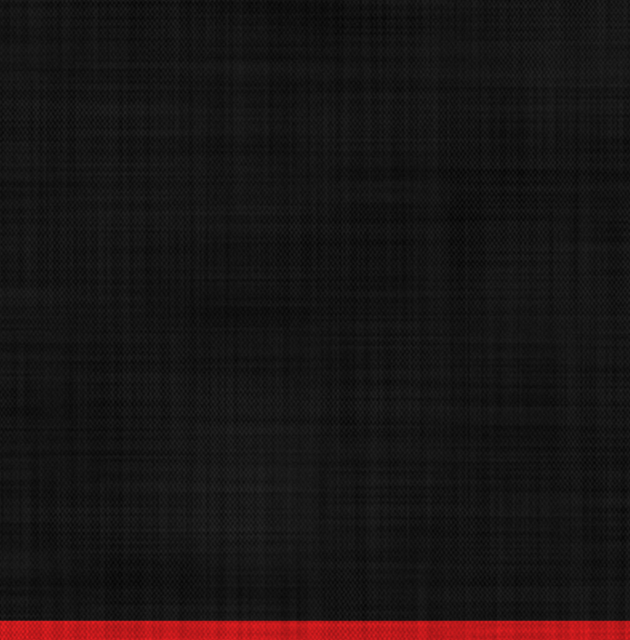
Give the GLSL for this texture, as a Shadertoy shader.

```glsl
const float TAU = 6.2831853;
const vec2 WEAVE_COUNT = vec2(142.0, 105.0);   // weave periods per canvas height
const vec2 THREAD_COUNT = vec2(284.0, 210.0);  // single threads per canvas height
const float BAND_HEIGHT = 0.030;
const vec3 CLOTH_COLOR = vec3(0.078);
const vec3 BAND_COLOR = vec3(0.76, 0.10, 0.11);
const float WEAVE_DEPTH = 0.30;
const float THREAD_DEPTH = 0.36;
const float GRAIN_DEPTH = 0.30;
const float CLOUD_DEPTH = 0.40;
const float BAND_CONTRAST = 0.34;

float hash(vec2 p) {
    vec3 q = fract(vec3(p.xyx) * 0.1031);
    q += dot(q, q.yzx + 33.33);
    return fract((q.x + q.y) * q.z);
}

float noise(vec2 p) {
    vec2 i = floor(p), f = fract(p);
    f = f * f * (3.0 - 2.0 * f);
    float low = mix(hash(i), hash(i + vec2(1.0, 0.0)), f.x);
    float high = mix(hash(i + vec2(0.0, 1.0)), hash(i + vec2(1.0, 1.0)), f.x);
    return mix(low, high, f.y);
}

float fbm(vec2 p) {
    float sum = 0.0, gain = 0.5;
    for (int i = 0; i < 4; i++) {
        sum += gain * noise(p);
        p = p * 2.03 + 17.1;
        gain *= 0.5;
    }
    return sum;
}

float blob(vec2 p, vec2 center, vec2 radius) {
    vec2 d = (p - center) / radius;
    return exp(-dot(d, d));
}

// Broad worn and shaded areas of the cloth
float shading(vec2 p) {
    float s = CLOUD_DEPTH * (fbm(p * 4.0 + 3.7) - 0.47);
    s -= 0.24 * blob(p, vec2(0.50, 0.96), vec2(0.12, 0.09));
    s -= 0.18 * blob(p, vec2(0.18, 0.94), vec2(0.10, 0.08));
    s -= 0.16 * blob(p, vec2(0.36, 0.49), vec2(0.10, 0.07));
    s -= 0.14 * blob(p, vec2(0.25, 0.09), vec2(0.16, 0.06));
    s -= 0.12 * blob(p, vec2(0.82, 0.70), vec2(0.16, 0.10));
    s += 0.16 * blob(p, vec2(0.93, 0.95), vec2(0.14, 0.10));
    s += 0.14 * blob(p, vec2(0.45, 0.23), vec2(0.22, 0.15));
    s += 0.10 * blob(p, vec2(0.20, 0.74), vec2(0.12, 0.12));
    s += 0.10 * blob(p, vec2(0.50, 0.73), vec2(0.10, 0.10));
    return s;
}

// Long uneven threads in both directions
float threads(vec2 p) {
    vec2 t = p * THREAD_COUNT;
    float warp = noise(vec2(t.x, p.y * 5.0)) - 0.5;
    float weft = noise(vec2(p.x * 5.0 + 40.0, t.y)) - 0.5;
    float streaks = noise(vec2(p.x * 70.0, p.y * 3.0 + 9.0))
                  + noise(vec2(p.x * 3.0 + 21.0, p.y * 60.0)) - 1.0;
    return warp + weft + 0.4 * streaks;
}

// Staggered beads where the threads cross
float weave(vec2 p) {
    vec2 wobble = vec2(noise(p * 23.0), noise(p * 23.0 + 51.0)) * 0.5;
    vec2 phase = TAU * (p * WEAVE_COUNT + wobble);
    float strength = 0.55 + 0.9 * noise(p * 11.0 + 8.0);
    return cos(phase.x) * cos(phase.y) * strength;
}

void mainImage(out vec4 fragColor, in vec2 fragCoord) {
    vec2 p = fragCoord / iResolution.y;
    float pixel = 1.0 / iResolution.y;

    // Fine relief of the fabric
    float grain = noise(p * 400.0) - 0.5;
    float relief = WEAVE_DEPTH * weave(p) + THREAD_DEPTH * threads(p) + GRAIN_DEPTH * grain;

    // Dark cloth above, red strip along the foot
    vec3 cloth = CLOTH_COLOR * max(1.0 + relief + shading(p), 0.2);
    vec3 strip = BAND_COLOR * (1.0 + BAND_CONTRAST * relief);
    float band = 1.0 - smoothstep(BAND_HEIGHT - pixel, BAND_HEIGHT + pixel, p.y);

    fragColor = vec4(clamp(mix(cloth, strip, band), 0.0, 1.0), 1.0);
}
```
